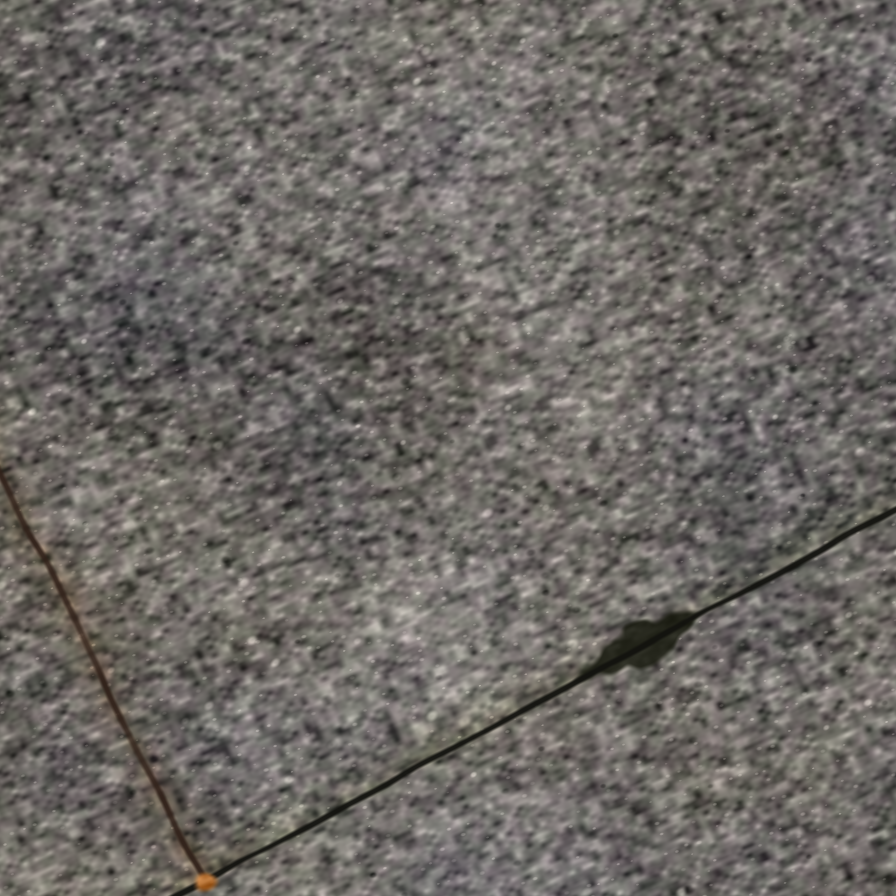
A WebGL 1 fragment shader for this texture:

```glsl
precision highp float;
// Weathered grey paving stone: streaky value-noise grain with pale flecks and
// dark pits over soft clouds, cut by two joints that meet at the lower left.
// The joints are distances to lines; a moss tuft widens the long one.

uniform vec2 u_resolution;

float hash(vec2 p) {
  vec3 q = fract(p.xyx * 0.1031);
  q += dot(q, q.yzx + 33.33);
  return fract((q.x + q.y) * q.z);
}

float noise(vec2 p) {
  vec2 cell = floor(p), f = fract(p);
  f = f * f * (3.0 - 2.0 * f);
  return mix(mix(hash(cell), hash(cell + vec2(1.0, 0.0)), f.x),
             mix(hash(cell + vec2(0.0, 1.0)), hash(cell + 1.0), f.x), f.y);
}

float clouds(vec2 p) {
  float sum = 0.0, weight = 0.5;
  for (int i = 0; i < 4; i++) {
    sum += weight * noise(p);
    p = mat2(1.6, 1.2, -1.2, 1.6) * p + 17.3;
    weight *= 0.5;
  }
  return sum;
}

vec2 rotate(vec2 p, float angle) {
  float c = cos(angle), s = sin(angle);
  return vec2(c * p.x + s * p.y, c * p.y - s * p.x);
}

// One soft, randomly placed oval in some of the cells of a grid.
float flecks(vec2 p, float share, float seed) {
  vec2 cell = floor(p) + seed;
  vec2 center = 0.3 + 0.4 * vec2(hash(cell + 3.7), hash(cell + 9.1));
  float radius = mix(0.13, 0.29, hash(cell + 21.5));
  float oval = length((fract(p) - center) * vec2(0.9, 1.2));
  float present = step(hash(cell), share) * mix(0.4, 1.0, hash(cell + 40.2));
  return present * (1.0 - smoothstep(radius * 0.25, radius, oval));
}

float glow(vec2 p, vec2 center, vec2 size) {
  vec2 d = (p - center) / size;
  return exp(-dot(d, d));
}

void main() {
  vec2 p = gl_FragCoord.xy / u_resolution;
  float blur = 0.0012 + 0.7 / min(u_resolution.x, u_resolution.y);

  // Grain: flattened cells, tilted up to the right
  vec2 streak = rotate(p, 0.28);
  float coarse = noise(streak * vec2(72.0, 112.0) + 5.0);
  float fine = noise(rotate(p, 0.42) * vec2(128.0, 190.0) + 61.0);
  float grain = 0.55 * coarse + 0.45 * fine - 0.5;
  float light = 0.405 + 0.46 * grain + 0.35 * grain * abs(grain);

  // Broad patches of wear
  light += 0.22 * (clouds(p * 5.0 + 2.0) - 0.47);
  light += 0.08 * glow(p, vec2(0.47, 0.31), vec2(0.1, 0.08));
  light += 0.05 * glow(p, vec2(0.38, 0.18), vec2(0.09, 0.07));
  light += 0.03 * glow(p, vec2(0.68, 0.65), vec2(0.2, 0.3));
  light -= 0.07 * glow(p, vec2(0.03, 0.88), vec2(0.12, 0.16));
  light -= 0.04 * glow(p, vec2(0.35, 0.44), vec2(0.12, 0.09));

  // Pale flecks and dark pits
  light += 0.17 * flecks(streak * vec2(75.0, 85.0), 0.22, 0.0);
  light += 0.24 * flecks(rotate(p, 0.6) * 34.0, 0.06, 80.0);
  light -= 0.16 * flecks(streak * 36.0, 0.06, 150.0);

  // Warm grey with faint pink and green shifts
  float hue = noise(p * 75.0 + 90.0) - 0.5;
  float warmth = clouds(p * 6.0 + 40.0) - 0.47;
  vec3 color = light * vec3(1.025, 0.99, 0.96);
  color += hue * vec3(0.022, -0.018, 0.018) + warmth * vec3(0.02, 0.01, -0.05);

  // Joint coordinates: x runs along, y across
  vec2 corner = p - vec2(0.228, 0.016);
  vec2 longJoint = vec2(dot(corner, vec2(0.881, 0.474)), dot(corner, vec2(-0.474, 0.881)));
  vec2 sideJoint = vec2(dot(corner, vec2(-0.446, 0.895)), dot(corner, vec2(0.895, 0.446)));
  longJoint.y += 0.003 * (noise(vec2(longJoint.x * 22.0, 4.0)) - 0.5);
  sideJoint.y += 0.005 * (noise(vec2(sideJoint.x * 18.0, 8.0)) - 0.5);
  float upper = smoothstep(-0.01, 0.01, longJoint.y);
  float ragged = noise(p * 60.0);

  // Olive and rusty stains beside the joints
  float olive = exp(-abs(longJoint.y) * 42.0) * mix(0.25, 0.85, upper) * (0.4 + 0.6 * ragged);
  color = mix(color, color * vec3(0.91, 0.93, 0.74), olive);
  float rust = exp(-abs(sideJoint.y) * 60.0) * upper * (0.4 + 0.6 * ragged);
  color = mix(color, color * vec3(0.94, 0.8, 0.66), rust);

  // Side joint: thin, brown and partly filled
  float side = 1.0 - smoothstep(0.0008, 0.0036 + blur, abs(sideJoint.y));
  side *= upper * (0.6 + 0.35 * noise(vec2(sideJoint.x * 40.0, 2.0)));
  color = mix(color, vec3(0.19, 0.13, 0.1), side);

  // Moss tuft, then the dark long joint
  float bump = 1.0 - smoothstep(0.0, 0.105, abs(longJoint.x - 0.553));
  float tuft = bump * (0.017 + 0.016 * ragged) - abs(longJoint.y - 0.004 * bump);
  vec3 moss = vec3(0.13, 0.135, 0.095) + 0.1 * grain;
  color = mix(color, moss, 0.95 * smoothstep(-blur, 0.004 + blur, tuft));
  float width = 0.0022 + 0.0014 * noise(vec2(longJoint.x * 14.0, 1.0));
  float gap = 1.0 - smoothstep(width - blur, width + blur, abs(longJoint.y));
  color = mix(color, vec3(0.07, 0.07, 0.055), 0.94 * gap);

  // Orange crumb where the joints meet
  float crumb = length(corner * vec2(0.8, 1.0)) + 0.006 * (ragged - 0.5);
  color = mix(color, vec3(0.72, 0.43, 0.17) + 0.4 * grain, 0.9 * (1.0 - smoothstep(0.005, 0.013, crumb)));

  gl_FragColor = vec4(clamp(color, 0.0, 1.0), 1.0);
}
```
